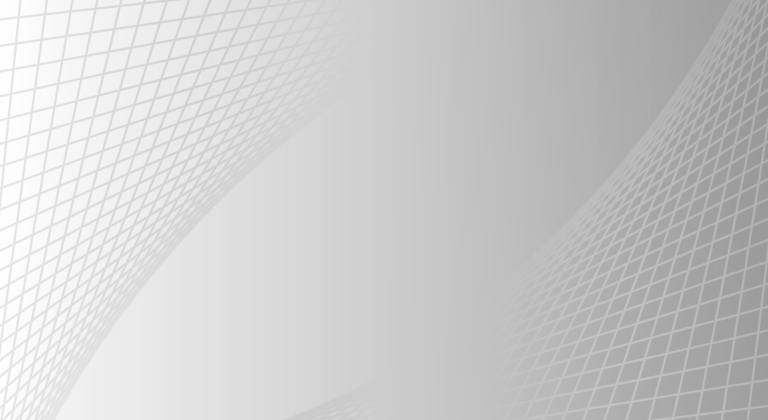
Write a WebGL 1 fragment shader that draws this background.

```glsl
precision highp float;
uniform vec2 u_resolution;

float hash(float n) {
  return fract(sin(n * 127.1) * 43758.5453);
}

// Mesh of straight lines tangent to a circle, covering only its outside.
// x: line coverage, y: mask of the covered region
vec2 tangentNet(vec2 p, vec2 center, float radius) {
  vec2 q = p - center;
  float d = length(q);
  float angle = atan(q.y, q.x);
  float spread = acos(min(radius / d, 1.0));
  float stepAngle = 0.034;
  float pixel = 1.0 / u_resolution.y;
  float ink = 0.0;

  // Two tangents pass through every outside point
  for (int i = 0; i < 2; i++) {
    float side = float(i) * 2.0 - 1.0;
    float theta = angle + side * spread;
    float nearest = (floor(theta / stepAngle) + 0.5) * stepAngle;
    float dist = abs(d * cos(angle - nearest) - radius);
    float line = 1.0 - smoothstep(0.0008, 0.0022 + pixel, dist);
    ink = max(ink, line);
  }

  // Soft density where the lines crowd along the rim
  float outside = d - radius;
  float rim = exp(-max(outside, 0.0) * 26.0);
  ink = mix(ink, 0.65, 0.7 * rim);
  float region = smoothstep(-pixel, pixel, outside);
  return vec2(ink * region, region);
}

void main() {
  vec2 uv = gl_FragCoord.xy / u_resolution;
  vec2 p = uv * vec2(1.82, 1.0);

  // Left to right gradient with faint vertical bands
  float shade = 0.978 - 0.35 * uv.x;
  shade -= 0.035 * (uv.y - 0.4) * smoothstep(0.45, 0.9, uv.x);
  shade += 0.005 * (hash(floor(uv.x * 72.0)) - 0.5);

  // Grey mesh at the upper left
  vec2 net = tangentNet(p, vec2(2.116, -1.085), 2.263);
  float fade = 1.0 - smoothstep(0.4, 0.92, p.x);
  shade += fade * (0.022 * net.y - 0.095 * net.x);

  // Pale mesh at the lower right
  net = tangentNet(p, vec2(-0.296, 2.085), 2.301);
  fade = smoothstep(1.1, 1.55, p.x);
  shade += fade * (0.09 * net.x - 0.025 * net.y);

  // Small faded mesh at the bottom
  net = tangentNet(p, vec2(-0.075, 1.985), 2.12);
  fade = 1.0 - smoothstep(0.66, 0.96, p.x);
  shade += fade * (0.015 * net.y - 0.08 * net.x);

  gl_FragColor = vec4(vec3(clamp(shade, 0.0, 1.0)), 1.0);
}
```
